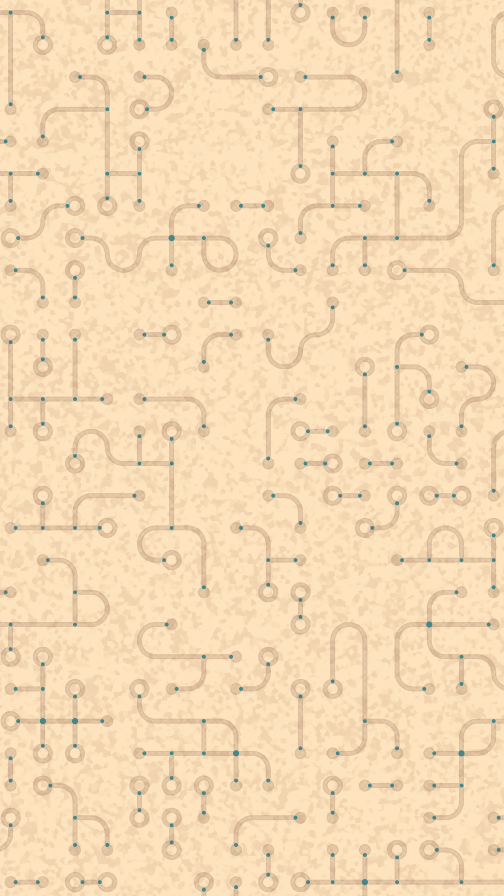
Give the GLSL for this pattern, as a Shadertoy shader.

```glsl
// Pale circuit traces with ring and disc terminals on mottled cream paper.
#define TILES_ACROSS 15.65
#define GRID_OFFSET vec2(0.17, 0.07)
#define LINK_CHANCE 0.345
#define DISC_CHANCE 0.56
#define TRACE_HALF 0.077
#define RING_RADIUS 0.235
#define DISC_RADIUS 0.185
#define DOT_RADIUS 0.06
#define GRAIN_SCALE 7.5

const vec3 PAPER_LIGHT = vec3(0.995, 0.895, 0.745);
const vec3 PAPER_DARK = vec3(0.945, 0.832, 0.685);
const vec3 TRACE_TINT = vec3(0.89, 0.86, 0.855);
const vec3 DOT_TEAL = vec3(0.20, 0.50, 0.53);

float hash(vec2 p, float seed) {
    vec3 h = fract(vec3(p.xyx) * vec3(0.1031, 0.1030, 0.0973) + seed * 0.137);
    h += dot(h, h.yzx + 33.33);
    return fract((h.x + h.y) * h.z);
}

// Soft cellular noise: random cell values blended near their borders.
float mottle(vec2 p, float seed) {
    vec2 cell = floor(p), f = fract(p);
    float sum = 0.0, weight = 0.0;
    for (int y = -1; y <= 1; y++)
    for (int x = -1; x <= 1; x++) {
        vec2 o = vec2(x, y), id = cell + o;
        vec2 d = o + vec2(hash(id, seed), hash(id, seed + 1.0)) - f;
        float w = exp(-9.0 * dot(d, d));
        sum += w * hash(id, seed + 2.0);
        weight += w;
    }
    return sum / weight;
}

// Each link belongs to the tile on its left or lower side.
float link(vec2 id, float seed) {
    return step(hash(id + 40.0, seed), LINK_CHANCE);
}

void mainImage(out vec4 fragColor, in vec2 fragCoord) {
    vec2 p = fragCoord / iResolution.x * TILES_ACROSS + GRID_OFFSET;
    float aa = 0.6 * TILES_ACROSS / iResolution.x;
    vec2 id = floor(p), q = fract(p) - 0.5;

    // Links to the right, left, upper and lower neighbours
    vec4 links = vec4(link(id, 3.0), link(id - vec2(1, 0), 3.0),
                      link(id, 8.0), link(id - vec2(0, 1), 8.0));
    float degree = dot(links, vec4(1.0));
    vec2 lean = vec2(links.x - links.y, links.z - links.w);
    bool terminal = degree == 1.0;
    bool disc = hash(id + 40.0, 15.0) < DISC_CHANCE;
    bool corner = degree == 2.0 && dot(lean, lean) > 1.5;

    // Traces: a quarter arc at corners, straight arms elsewhere
    float trace = 1.0;
    if (corner) {
        trace = abs(length(q - 0.5 * lean) - 0.5) - TRACE_HALF;
    } else {
        float start = terminal && !disc ? RING_RADIUS : 0.0;
        for (int i = 0; i < 4; i++) {
            vec2 dir = i < 2 ? vec2(1 - 2 * i, 0) : vec2(0, 5 - 2 * i);
            float along = clamp(dot(q, dir), start, 0.6);
            if (links[i] > 0.5)
                trace = min(trace, length(q - dir * along) - TRACE_HALF);
        }
    }

    // Terminals and contact dots
    float contact = 1.0;
    if (terminal) {
        float r = length(q);
        trace = min(trace, disc ? r - DISC_RADIUS
                                : abs(r - RING_RADIUS) - TRACE_HALF);
        float reach = disc ? DISC_RADIUS - 0.03 : RING_RADIUS;
        contact = length(q - lean * reach) - DOT_RADIUS;
    } else if (degree > 2.0) {
        contact = length(q) - DOT_RADIUS - (degree > 3.0 ? 0.035 : 0.0);
    }

    // Mottled paper
    float grain = 0.6 * mottle(p * GRAIN_SCALE, 21.0)
                + 0.4 * mottle(p * GRAIN_SCALE * 0.53, 31.0);
    vec3 color = mix(PAPER_LIGHT, PAPER_DARK, smoothstep(0.42, 0.78, grain));

    // Translucent ink with a darker rim and faint cross bands
    float ink = 1.0 - smoothstep(-aa, aa, trace);
    float rim = smoothstep(-0.06, -0.015, trace);
    float bands = sin(p.x * 31.0) * sin(p.y * 31.0);
    vec3 tint = TRACE_TINT * (1.015 - 0.035 * rim + 0.018 * bands);
    color *= mix(vec3(1.0), tint, ink);

    // Contacts
    color = mix(color, DOT_TEAL, 0.9 * (1.0 - smoothstep(-aa, aa, contact)));
    fragColor = vec4(color, 1.0);
}
```
